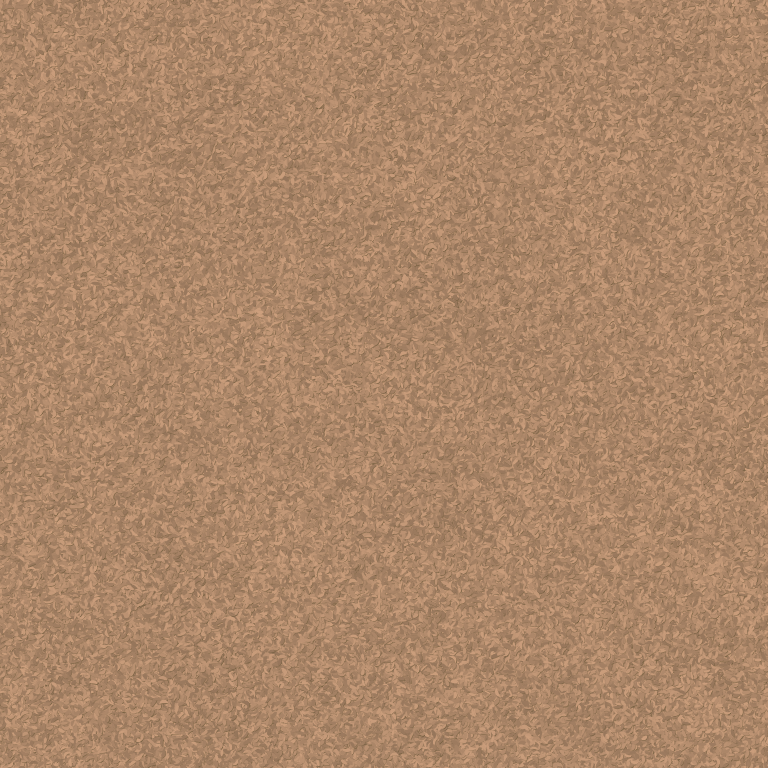
Reproduce this texture procedurally as a Shadertoy shader.

```glsl
// Pressed cork board: small overlapping curved flakes in tan tones with thin olive shadows.

const float DENSITY = 150.0;                    // flake cells across the canvas
const int LAYERS = 5;                           // flakes stacked per cell
const vec2 SIZE_MIN = vec2(0.52, 0.18);         // half length and half width, in cells
const vec2 SIZE_MAX = vec2(0.90, 0.36);
const float BEND = 0.7;                         // curvature of the flakes
const vec2 SHADOW_SHIFT = vec2(0.09, -0.10);    // shadow offset, in cells
const float SHADOW_MAX = 0.85;                  // strongest shadow opacity
const float DRIFT = 0.014;                      // broad brightness variation
const vec3 DARK_TAN = vec3(0.590, 0.463, 0.358);
const vec3 MID_TAN = vec3(0.670, 0.530, 0.410);
const vec3 LIGHT_TAN = vec3(0.795, 0.618, 0.485);
const vec3 OLIVE_SHADOW = vec3(0.400, 0.330, 0.205);

// Three random values in 0..1 from integer cell coordinates
vec3 hash3(ivec3 cell) {
    uvec3 v = uvec3(cell + 4096) * 1664525u + 1013904223u;
    v.x += v.y * v.z;
    v.y += v.z * v.x;
    v.z += v.x * v.y;
    v ^= v >> 16u;
    v.x += v.y * v.z;
    v.y += v.z * v.x;
    v.z += v.x * v.y;
    return vec3(v >> 8u) / 16777216.0;
}

// Approximate signed distance to a bent ellipse lying along x
float flakeDistance(vec2 p, vec2 size, float bend) {
    p.y += bend * p.x * p.x;
    float k = length(p / size);
    float slope = length(p / (size * size));
    return k * (k - 1.0) / max(slope, 0.001);
}

float coverage(float dist, float pixel) {
    return clamp(0.5 - dist / pixel, 0.0, 1.0);
}

// Soft, uneven cloudiness from layered sines
float cloud(vec2 p) {
    float sum = 0.0;
    float amplitude = 0.5;
    for (int i = 0; i < 5; i++) {
        p = mat2(0.8, 0.6, -0.6, 0.8) * p * 1.7 + 1.3;
        sum += amplitude * sin(p.x + 1.5 * sin(p.y)) * sin(p.y + 1.2 * sin(p.x * 0.7));
        amplitude *= 0.8;
    }
    return sum;
}

void mainImage(out vec4 fragColor, in vec2 fragCoord) {
    vec2 uv = fragCoord / iResolution.y;
    float pixel = DENSITY / iResolution.y;
    vec3 color = MID_TAN;

    // Stack flakes from the bottom layer up
    for (int layer = 0; layer < LAYERS; layer++) {
        vec2 p = uv * DENSITY + float(layer) * vec2(0.37, 0.61);
        ivec2 home = ivec2(floor(p));
        for (int y = -1; y <= 1; y++) {
            for (int x = -1; x <= 1; x++) {
                ivec2 cell = home + ivec2(x, y);
                vec3 place = hash3(ivec3(cell, layer));
                vec3 look = hash3(ivec3(cell, layer + 64));
                vec2 offset = p - vec2(cell) - place.xy;

                // Random direction, size and curve
                float angle = 6.2831853 * place.z;
                float c = cos(angle);
                float s = sin(angle);
                mat2 turn = mat2(c, -s, s, c);
                vec2 size = mix(SIZE_MIN, SIZE_MAX, vec2(look.x, fract(look.x * 37.0)));
                float bend = BEND * (2.0 * look.y - 1.0);

                // Thin shadow first, then the flake itself
                float shade = flakeDistance(turn * (offset - SHADOW_SHIFT), size, bend);
                float body = flakeDistance(turn * offset, size, bend);
                float strength = SHADOW_MAX * fract(look.y * 53.0);
                color = mix(color, OLIVE_SHADOW, coverage(shade, pixel) * strength * strength);
                color = mix(color, mix(DARK_TAN, LIGHT_TAN, look.z), coverage(body, pixel));
            }
        }
    }

    color *= 1.0 + DRIFT * cloud(uv * 6.0);
    fragColor = vec4(color, 1.0);
}
```
